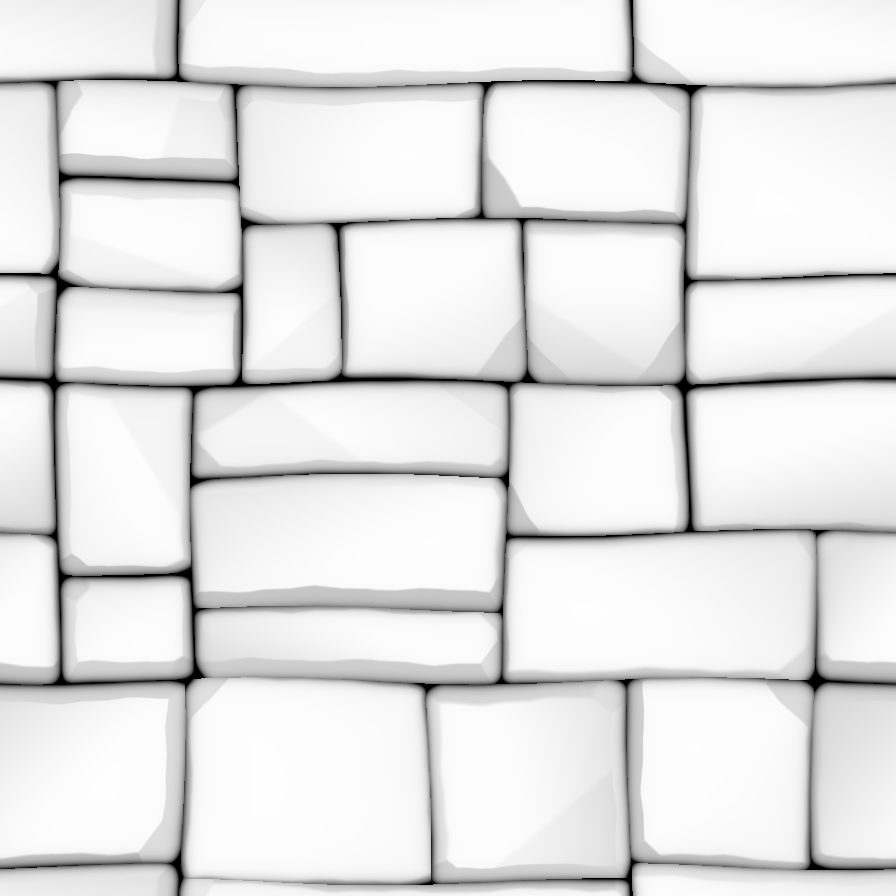
A Shadertoy shader for this texture map:

```glsl
// Pale dry-stone wall: irregular chamfered blocks with thin dark joints.

const float PI = 3.14159265;
const float COURSES = 3.0;
const float COLUMNS = 2.0;
const float BASELINE = 0.24;
const float MIN_SIDE = 0.08;

float hash(float seed, float channel) {
    return fract(sin(seed * 12.9898 + channel * 78.233) * 43758.5453);
}

float randomRange(float low, float high, float seed, float channel) {
    return mix(low, high, hash(seed, channel));
}

vec2 direction(float angle) {
    return vec2(cos(angle), sin(angle));
}

float smoothMin(float a, float b, float radius) {
    float h = max(radius - abs(a - b), 0.0) / radius;
    return min(a, b) - 0.25 * h * h * radius;
}

// Straight-sided zigzag from -1 to 1, used for chipped ridges.
float zigzag(float x) {
    return 4.0 * abs(fract(x) - 0.5) - 1.0;
}

// Slow periodic bend that keeps the joints from being ruler straight.
vec2 bend(vec2 p) {
    vec2 wave = 2.0 * PI * vec2(p.x + 2.0 * p.y, 2.0 * p.x - p.y);
    return p + 0.004 * sin(wave + vec2(1.0, 2.6));
}

// Splits each course into panels, then each panel at random into block cells.
void findBlock(vec2 p, out vec2 centre, out vec2 halfSize, out float seed) {
    float course = floor((p.y - BASELINE) * COURSES);
    float courseId = mod(course, COURSES);
    float shift = 0.5 * hash(courseId + 3.0, 1.0);
    float column = floor((p.x - shift) * COLUMNS);
    vec2 size = 1.0 / vec2(COLUMNS, COURSES);
    vec2 low = vec2(column, course) * size + vec2(shift, BASELINE);
    seed = 8.0 + courseId * COLUMNS + mod(column, COLUMNS);

    for (int i = 0; i < 4; i++) {
        bool upright = size.x * randomRange(0.35, 1.0, seed, 2.0) > size.y;
        float span = upright ? size.x : size.y;
        float areaLimit = randomRange(0.042, 0.09, seed, 3.0);
        if (span < 2.1 * MIN_SIDE || size.x * size.y < areaLimit) break;
        vec2 axis = upright ? vec2(1.0, 0.0) : vec2(0.0, 1.0);
        float cut = span * randomRange(0.3, 0.7, seed, 4.0);
        cut = clamp(cut, MIN_SIDE, span - MIN_SIDE);
        float beyond = step(cut, dot(p - low, axis));
        low += axis * cut * beyond;
        size += axis * (mix(cut, span - cut, beyond) - span);
        seed = seed * 2.0 + beyond;
    }
    halfSize = 0.5 * size;
    centre = low + halfSize;
}

// Nearly white front face with a soft gradient and sometimes a shallow plane.
float faceShade(vec2 q, vec2 halfSize, float seed) {
    vec2 slope = direction(2.0 * PI * hash(seed, 5.0));
    float ramp = smoothstep(-0.4, 1.4, dot(slope, q / halfSize));
    float amount = hash(seed, 6.0);
    float shade = 0.995 - mix(0.01, 0.15, amount * amount) * ramp;
    vec2 crease = direction(2.0 * PI * hash(seed, 7.0));
    float side = dot(crease, q) - 0.45 * min(halfSize.x, halfSize.y);
    float strength = 0.03 * step(0.6, hash(seed, 8.0));
    return shade - strength * smoothstep(-0.004, 0.004, side);
}

// Intersects four side planes and four corner planes, lowest plane on top.
float blockShade(vec2 q, vec2 halfSize, float seed, float pixel) {
    float shade = faceShade(q, halfSize, seed);
    float outline = 1.0;
    float height = 0.0;

    for (int k = 0; k < 8; k++) {
        float channel = 10.0 + float(k);
        bool corner = k % 2 == 1;
        float tilt = (hash(seed, channel) - 0.5) * (corner ? 0.7 : 0.05);
        vec2 normal = direction(float(k) * PI / 4.0 + tilt);
        float along = dot(q, vec2(-normal.y, normal.x));
        float chip = zigzag(along * 7.0 + hash(seed, channel + 60.0))
                   + 0.4 * zigzag(along * 17.0 + hash(seed, channel + 70.0));

        // Outer edge of the block
        float gap = hash(seed, channel + 10.0);
        float inset = corner ? mix(0.002, 0.009, gap) : 0.004 * gap * gap;
        float depth = dot(abs(normal), halfSize) - inset - dot(normal, q);
        depth += 0.0004 * chip;
        outline = smoothMin(outline, depth, 0.007);

        // Chamfer facet
        float spread = hash(seed, channel + 20.0);
        spread *= spread;
        float width = corner ? mix(0.006, 0.042, spread)
                             : mix(0.004, 0.024, spread);
        float slope = randomRange(0.8, 1.2, seed, channel + 30.0);
        float facetHeight = (depth - width + 0.0016 * chip) * slope;
        float facet = 0.875 + 0.035 * normal.y
                    + 0.1 * (hash(seed, channel + 40.0) - 0.5);
        float round = hash(seed, channel + 50.0);
        float soft = 0.6 * pixel + mix(0.0004, 0.003, round * round);
        shade = mix(shade, facet, smoothstep(-soft, soft, height - facetHeight));
        height = min(height, facetHeight);
    }

    // Tight joint shadow plus a faint wide one
    float joint = 1.0 - exp(-max(outline + 0.0013, 0.0) / 0.0038);
    float halo = 1.0 - 0.035 * exp(-max(outline, 0.0) / 0.02);
    return shade * joint * halo;
}

void mainImage(out vec4 fragColor, in vec2 fragCoord) {
    vec2 p = bend(fragCoord / iResolution.y);
    vec2 centre, halfSize;
    float seed;
    findBlock(p, centre, halfSize, seed);
    float shade = blockShade(p - centre, halfSize, seed, 1.0 / iResolution.y);
    fragColor = vec4(vec3(clamp(shade, 0.0, 1.0)), 1.0);
}
```
